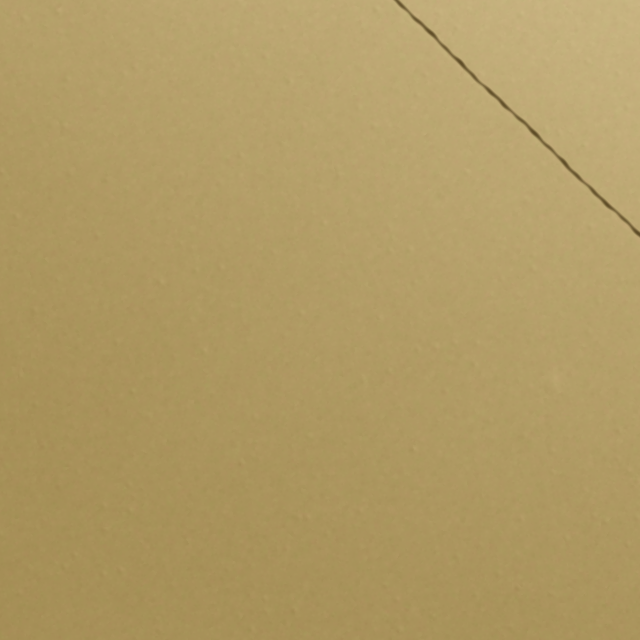
This texture is drawn by a three.js fragment shader. Its source:

```glsl
// Smooth ochre plaster wall with soft light, fine grain, sparse bumps and one diagonal crack.
#define SHADE_COLOUR vec3(0.622, 0.532, 0.307)
#define LIGHT_COLOUR vec3(0.776, 0.696, 0.494)
#define CRACK_COLOUR vec3(0.360, 0.290, 0.145)
#define CRACK_START vec2(0.618, 1.0)
#define CRACK_END vec2(1.0, 0.632)
#define CRACK_HALF_WIDTH 0.0024
#define EDGE_SOFTNESS 0.0024
#define GRAIN_AMOUNT 0.024
#define TINT_AMOUNT 0.014
#define BUMP_AMOUNT 0.045
#define BLISTER_CENTRE vec2(0.862, 0.404)
#define BLISTER_RADIUS 0.014

varying vec2 vUv;

vec3 hash3(vec2 cell) {
  vec3 q = fract(vec3(cell.xyx) * vec3(0.1031, 0.1030, 0.0973));
  q += dot(q, q.yxz + 33.33);
  return fract((q.xxy + q.yzz) * q.zyx);
}

// Cellular noise: offset from the nearest point (xy) and its random value (z).
vec3 nearestPoint(vec2 p) {
  vec2 cell = floor(p);
  vec3 nearest = vec3(0.0);
  float best = 8.0;
  for (int j = -1; j <= 1; j++) {
    for (int i = -1; i <= 1; i++) {
      vec2 neighbour = cell + vec2(float(i), float(j));
      vec3 random = hash3(neighbour + 7.0);
      vec2 offset = p - neighbour - random.xy;
      float d = dot(offset, offset);
      if (d < best) {
        best = d;
        nearest = vec3(offset, random.z);
      }
    }
  }
  return nearest;
}

// Soft spots, lighter or darker, centred on zero.
float softSpots(vec2 p) {
  vec3 spot = nearestPoint(p);
  return (spot.z - 0.5) * exp(-6.0 * dot(spot.xy, spot.xy));
}

// Broad uneven patches from layered sines.
float mottle(vec2 p) {
  float sum = 0.0;
  float amplitude = 0.5;
  for (int i = 0; i < 4; i++) {
    sum += amplitude * sin(p.x + 1.7 * sin(p.y * 0.8)) * sin(p.y + 1.3 * sin(p.x * 0.7));
    p = mat2(1.5, 1.1, -1.1, 1.5) * p + 2.3;
    amplitude *= 0.6;
  }
  return sum;
}

// Side-lit relief of a small round bump; p is in bump radii.
float relief(vec2 p) {
  return dot(p, vec2(0.8, 0.6)) * exp(-dot(p, p));
}

// Light falls from the upper right and fades towards the lower left.
float wallLight(vec2 uv) {
  float yy = uv.y * uv.y;
  return 0.16 + 0.14 * uv.x + 0.40 * yy + uv.x * (0.55 * uv.y - 0.20 * yy);
}

// Position along the crack (x) and signed distance across it (y).
vec2 crackSpace(vec2 uv) {
  vec2 along = normalize(CRACK_END - CRACK_START);
  vec2 q = uv - CRACK_START;
  float s = dot(q, along);
  float wobble = 0.0010 * sin(s * 27.0) + 0.0005 * sin(s * 91.0 + 1.0)
               + 0.0004 * sin(s * 223.0 + 2.0);
  return vec2(s, dot(q, vec2(-along.y, along.x)) - wobble);
}

void main() {
  vec2 uv = vUv;
  vec2 crack = crackSpace(uv);

  // Base light, slightly paler beyond the crack
  float light = wallLight(uv) + 0.025 * mottle(uv * 9.0);
  light += 0.02 * smoothstep(-EDGE_SOFTNESS, EDGE_SOFTNESS, crack.y);
  vec3 colour = mix(SHADE_COLOUR, LIGHT_COLOUR, light);

  // Fine grain and faint pink and green tints
  float grain = softSpots(uv * 85.0) + 0.8 * softSpots(uv * 170.0 + 31.0);
  colour += GRAIN_AMOUNT * grain;
  float tint = softSpots(uv * 60.0 + 57.0) + softSpots(uv * 120.0 + 83.0);
  colour += TINT_AMOUNT * tint * vec3(1.0, -0.8, 0.6);

  // Sparse tiny bumps and one larger blister
  vec3 bump = nearestPoint(uv * 34.0 + 11.0);
  float sparse = smoothstep(0.74, 1.0, bump.z);
  colour += BUMP_AMOUNT * sparse * relief(bump.xy * 6.0);
  vec2 blister = (uv - BLISTER_CENTRE) / BLISTER_RADIUS;
  colour += 0.03 * relief(blister) + 0.012 * exp(-dot(blister, blister));

  // Crack with uneven width and depth, and a thin lit lip below it
  float uneven = sin(crack.x * 57.0) * sin(crack.x * 139.0 + 0.7);
  float halfWidth = CRACK_HALF_WIDTH * (1.0 + 0.25 * uneven);
  float gap = 1.0 - smoothstep(halfWidth - EDGE_SOFTNESS, halfWidth + EDGE_SOFTNESS, abs(crack.y));
  float lip = (crack.y + 0.007) / 0.003;
  colour += 0.012 * exp(-lip * lip);
  colour = mix(colour, CRACK_COLOUR, gap * (0.82 + 0.16 * uneven));

  gl_FragColor = vec4(colour, 1.0);
}
```
